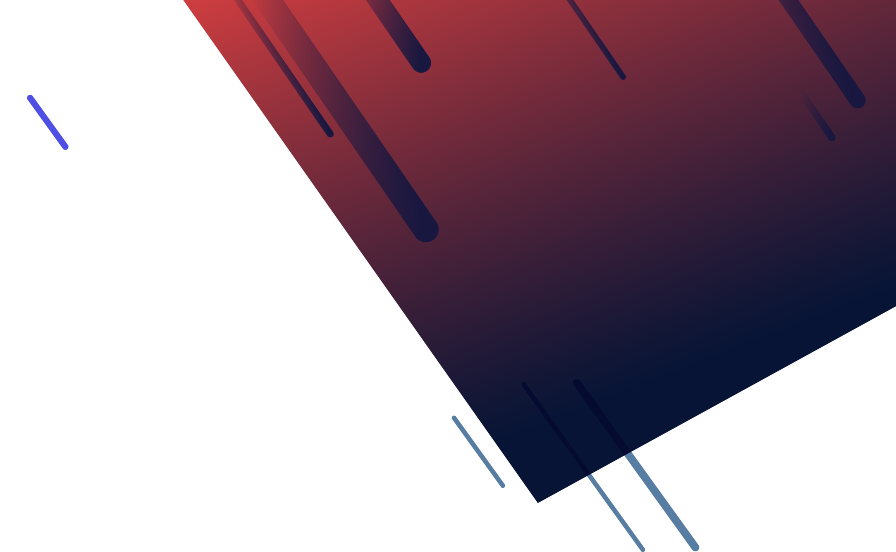
Write a Shadertoy shader that draws this background.

```glsl
const vec2 CANVAS = vec2(7.68, 4.74);
const vec3 PAPER = vec3(1.0);
const vec3 RED = vec3(0.81, 0.24, 0.25);
const vec3 NAVY = vec3(0.03, 0.08, 0.21);
const vec3 INK = vec3(0.09, 0.09, 0.25);
const vec3 DEEP = vec3(0.02, 0.04, 0.19);
const vec3 SLATE = vec3(0.34, 0.49, 0.64);
const vec3 VIOLET = vec3(0.31, 0.31, 0.90);

// Signed distance to the line a-b, positive on its left
float sideOf(vec2 p, vec2 a, vec2 b) {
    vec2 d = b - a;
    return dot(p - a, normalize(vec2(-d.y, d.x)));
}

// Position along and across a stripe, measured from its start
vec2 stripeFrame(vec2 p, vec2 end, vec2 dir, float len) {
    vec2 q = p - end;
    return vec2(dot(q, dir) + len, dot(q, vec2(-dir.y, dir.x)));
}

float capsule(vec2 q, float len, float radius) {
    return length(vec2(q.x - clamp(q.x, 0.0, len), q.y)) - radius;
}

float coverage(float dist, float pixel) {
    return 1.0 - smoothstep(-0.5 * pixel, 0.5 * pixel, dist);
}

vec3 panelColor(vec2 p, vec2 corner) {
    float t = clamp(dot(p - corner, vec2(0.36, -0.93)) / 4.5, 0.0, 1.0);
    return mix(NAVY, RED, pow(1.0 - t, 1.15));
}

void mainImage(out vec4 fragColor, in vec2 fragCoord) {
    vec2 p = fragCoord / iResolution.xy * CANVAS;
    float pixel = CANVAS.y / iResolution.y;

    // Slanted panel
    vec2 top = vec2(1.57, 4.74);
    vec2 tip = vec2(4.61, 0.42);
    vec2 right = vec2(7.68, 2.11);
    float inside = min(sideOf(p, top, tip), sideOf(p, tip, right));
    float panel = coverage(-inside, pixel);
    vec3 base = panelColor(p, top);
    vec3 color = mix(PAPER, base, panel);

    // Fading stripes on the panel: end point, length, radius
    vec4 stripes[6] = vec4[6](
        vec4(3.65, 2.77, 2.75, 0.110),
        vec4(2.83, 3.59, 1.80, 0.030),
        vec4(3.61, 4.20, 1.26, 0.085),
        vec4(5.34, 4.08, 2.00, 0.025),
        vec4(7.35, 3.88, 3.00, 0.070),
        vec4(7.13, 3.56, 0.47, 0.032));
    vec2 stripeDir = normalize(vec2(0.567, -0.824));
    for (int i = 0; i < 6; i++) {
        vec4 s = stripes[i];
        vec2 q = stripeFrame(p, s.xy, stripeDir, s.z);
        float fade = clamp(q.x / s.z + 0.08 * q.y / s.w, 0.0, 1.0);
        float mask = coverage(capsule(q, s.z, s.w), pixel);
        color = mix(color, mix(base, INK, fade), mask * panel);
    }

    // Bright streaks that darken where they cross the panel
    vec4 streaks[4] = vec4[4](
        vec4(0.56, 3.48, 0.516, 0.027),
        vec4(4.31, 0.57, 0.716, 0.020),
        vec4(5.51, 0.02, 1.750, 0.020),
        vec4(5.96, 0.04, 1.740, 0.034));
    vec2 streakDir = normalize(vec2(0.584, -0.812));
    for (int i = 0; i < 4; i++) {
        vec4 s = streaks[i];
        vec2 q = stripeFrame(p, s.xy, streakDir, s.z);
        vec3 tint = s.x < 1.0 ? VIOLET : SLATE;
        float mask = coverage(capsule(q, s.z, s.w), pixel);
        color = mix(color, mix(tint, DEEP, panel), mask);
    }

    fragColor = vec4(color, 1.0);
}
```
